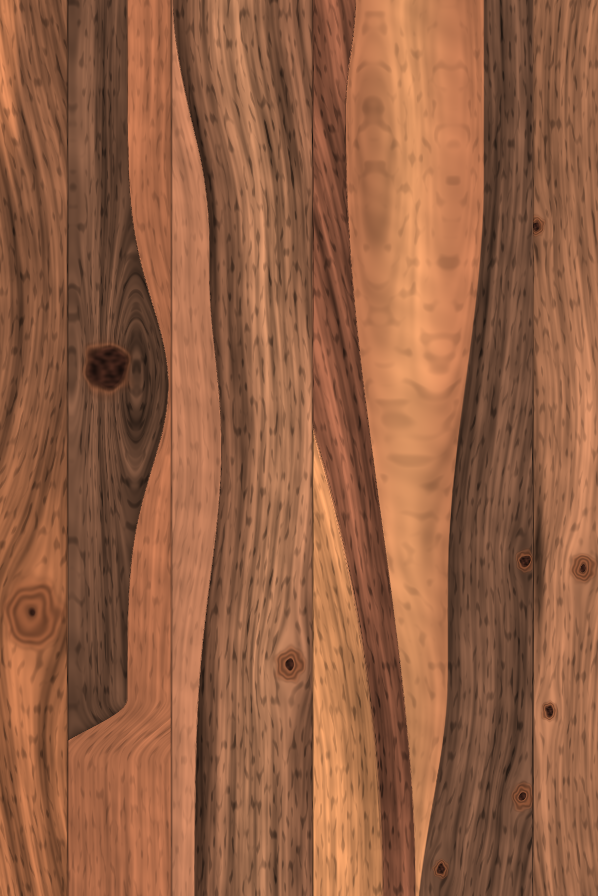
Give the GLSL for this texture, as a WebGL 2 fragment shader.

```glsl
#version 300 es
precision highp float;
uniform vec2 u_resolution;
out vec4 fragColor;

// Tint of the wood, coordinate across its grain, strength of its figure
struct Wood { vec3 tint; float across; float contrast; };

const float SEAMS[4] = float[4](0.0755, 0.1914, 0.349, 0.595);

// Knots: centre, radius, share of the radius taken by the dark core
const vec4 KNOTS[9] = vec4[9](
  vec4(0.120, 0.590, 0.034, 0.75), vec4(0.037, 0.316, 0.042, 0.20),
  vec4(0.323, 0.258, 0.021, 0.28), vec4(0.586, 0.374, 0.013, 0.50),
  vec4(0.651, 0.366, 0.018, 0.15), vec4(0.583, 0.111, 0.016, 0.30),
  vec4(0.599, 0.748, 0.012, 0.40), vec4(0.613, 0.206, 0.011, 0.45),
  vec4(0.492, 0.030, 0.011, 0.45));

vec2 gradient(vec2 cell) {
  vec3 h = fract(cell.xyx * vec3(0.1031, 0.1030, 0.0973));
  h += dot(h, h.yzx + 33.33);
  float angle = 6.2832 * fract((h.x + h.y) * h.z);
  return vec2(cos(angle), sin(angle));
}

float gradientNoise(vec2 p) {
  vec2 i = floor(p), f = p - i;
  vec2 w = f * f * f * (f * (f * 6.0 - 15.0) + 10.0);
  vec2 e = vec2(1.0, 0.0);
  float low = mix(dot(gradient(i), f), dot(gradient(i + e), f - e), w.x);
  float high = mix(dot(gradient(i + e.yx), f - e.yx), dot(gradient(i + 1.0), f - 1.0), w.x);
  return mix(low, high, w.y);
}

float bump(float v, float centre, float width) {
  float t = (v - centre) / width;
  return exp(-t * t);
}

float below(float v, float low, float high) { return 1.0 - smoothstep(low, high, v); }

float boardIndex(float x) {
  float index = 0.0;
  for (int i = 0; i < 4; i++) index += step(SEAMS[i], x);
  return index;
}

Wood blend(Wood a, Wood b, float m) {
  return Wood(mix(a.tint, b.tint, m), mix(a.across, b.across, m), mix(a.contrast, b.contrast, m));
}

// Heartwood darkens toward its rim, where the distance is zero
Wood heart(vec3 tint, float rim, float across) {
  return Wood(tint * (1.0 - 0.32 * exp(-abs(rim) / 0.011)), across, 0.55);
}

// Broad bands, growth lines, fibres and short dark pores
float grain(float across, float y, float seed) {
  float band = gradientNoise(vec2(across * 48.0 + seed, y * 1.6 + seed));
  float growth = gradientNoise(vec2(across * 135.0 - seed, y * 3.0));
  float fibre = gradientNoise(vec2(across * 290.0 + seed, y * 16.0));
  float pore = smoothstep(0.1, 0.5, gradientNoise(vec2(across * 240.0, y * 60.0 + seed)));
  return 0.9 * band + 0.8 * growth + 0.5 * fibre - 0.5 * pore;
}

// Bends the grain around every knot on the same board
float bendAround(vec2 p, float board) {
  float x = p.x;
  for (int i = 0; i < 9; i++) {
    vec2 d = (p - KNOTS[i].xy) / (KNOTS[i].z * vec2(1.1, 2.0));
    float same = 1.0 - step(0.5, abs(board - boardIndex(KNOTS[i].x)));
    x -= same * 0.85 * (p.x - KNOTS[i].x) * exp(-0.6 * dot(d, d));
  }
  return x;
}

// Ringed knot with a ragged core
vec3 addKnot(vec3 color, vec2 p, vec4 knot) {
  vec2 d = (p - knot.xy) / (knot.z * vec2(0.85, 1.05));
  float r = length(d) + 0.28 * gradientNoise(d * 1.7 + knot.xy * 90.0);
  vec3 ringed = vec3(0.47, 0.27, 0.17) * (1.0 + 0.2 * sin(r * 24.0));
  color = mix(color, ringed, 0.8 * below(r, 0.6, 1.15));
  vec3 core = vec3(0.20, 0.11, 0.08) * (1.0 + 0.9 * gradientNoise(d * vec2(3.0, 6.0)));
  return mix(color, core, below(r, knot.w * 0.75, knot.w * 1.15));
}

void main() {
  vec2 p = gl_FragCoord.xy / u_resolution.y;
  float x = p.x, y = p.y, soft = 1.0 / u_resolution.y;
  float board = boardIndex(x);
  float q = bendAround(p, board) + 0.008 * gradientNoise(vec2(x * 9.0 + board * 7.0, y * 4.0));

  // Curved borders between heartwood and sapwood
  float edgeB = 0.142 + 0.046 * bump(y, 0.57, 0.13) - 0.09 * below(y, 0.15, 0.22);
  float edgeC = 0.217 + 0.03 * bump(y, 0.5, 0.2) + 0.01 * bump(y, 0.76, 0.08) - 0.024 * smoothstep(0.8, 1.0, y);
  float edgeD = 0.386 + 0.078 * below(y, 0.0, 0.85) + 0.011 * smoothstep(0.88, 1.0, y);
  float edgeLow = 0.427 - 0.287 * y * y;
  float edgeE = 0.54 - 0.04 * below(y, 0.35, 0.8) - 0.035 * below(y, -0.05, 0.25);

  // Boards from left to right
  vec3 rust = mix(vec3(0.60, 0.37, 0.24), vec3(0.51, 0.33, 0.23), smoothstep(0.35, 0.6, y));
  rust = mix(rust, vec3(0.75, 0.47, 0.31), below(x, 0.012, 0.026) * smoothstep(0.76, 0.88, y));
  Wood wood = Wood(rust, q + 0.03 * sin(y * 7.0), 0.5);

  Wood sapB = Wood(vec3(0.67, 0.41, 0.28), q - edgeB * 0.6, 0.28);
  Wood heartB = heart(vec3(0.42, 0.285, 0.21), x - edgeB, q - edgeB * smoothstep(0.07, 0.16, x));
  wood = blend(wood, blend(heartB, sapB, smoothstep(-soft, soft, x - edgeB)), smoothstep(-soft, soft, x - SEAMS[0]));

  Wood sapC = Wood(vec3(0.72, 0.47, 0.34), q - edgeC, 0.22);
  vec3 tan_ = mix(vec3(0.50, 0.33, 0.24), vec3(0.67, 0.46, 0.33), bump(x - edgeC, 0.068, 0.04));
  Wood heartC = heart(tan_, x - edgeC, q - edgeC * 0.8);
  wood = blend(wood, blend(sapC, heartC, smoothstep(-soft, soft, x - edgeC)), smoothstep(-soft, soft, x - SEAMS[1]));

  Wood heartD = heart(vec3(0.56, 0.34, 0.245), x - edgeD, q - mix(edgeLow, edgeD, 0.6));
  Wood lowSap = Wood(vec3(0.81, 0.54, 0.35), q - edgeLow, 0.42);
  Wood partD = blend(lowSap, heartD, smoothstep(-0.003, 0.003, x - edgeLow));
  vec3 gold = mix(vec3(0.71, 0.44, 0.30), vec3(0.87, 0.59, 0.39), 0.9 * bump(x, 0.455, 0.038));
  Wood sapE = Wood(gold, q - mix(edgeD, edgeE, smoothstep(0.39, 0.53, x)), 0.24);
  partD = blend(partD, sapE, smoothstep(-soft, soft, x - edgeD));
  Wood heartE = heart(vec3(0.46, 0.315, 0.235), x - edgeE, q - edgeE);
  partD = blend(partD, heartE, smoothstep(-soft, soft, x - edgeE));
  wood = blend(wood, partD, smoothstep(-soft, soft, x - SEAMS[2]));

  Wood last = Wood(vec3(0.60, 0.40, 0.285), q + 0.012 * sin(y * 9.0), 0.48);
  last.tint *= 1.0 - 0.6 * bump(x, 0.601, 0.006) * bump(y, 0.38, 0.09);
  wood = blend(wood, last, smoothstep(-soft, soft, x - SEAMS[3]));

  // Figure, faint cross ripple, knots and seams
  float ripple = 0.09 * gradientNoise(vec2(x * 16.0, y * 42.0 + x * 20.0));
  vec3 color = wood.tint * (1.0 + wood.contrast * grain(wood.across, y, board * 13.7) + ripple);
  for (int i = 0; i < 9; i++) {
    if (boardIndex(KNOTS[i].x) == board) color = addKnot(color, p, KNOTS[i]);
  }
  for (int i = 0; i < 4; i++) color *= 1.0 - 0.3 * below(abs(x - SEAMS[i]), 0.0004, 0.0007 + soft);
  fragColor = vec4(clamp(color, 0.0, 1.0), 1.0);
}
```
